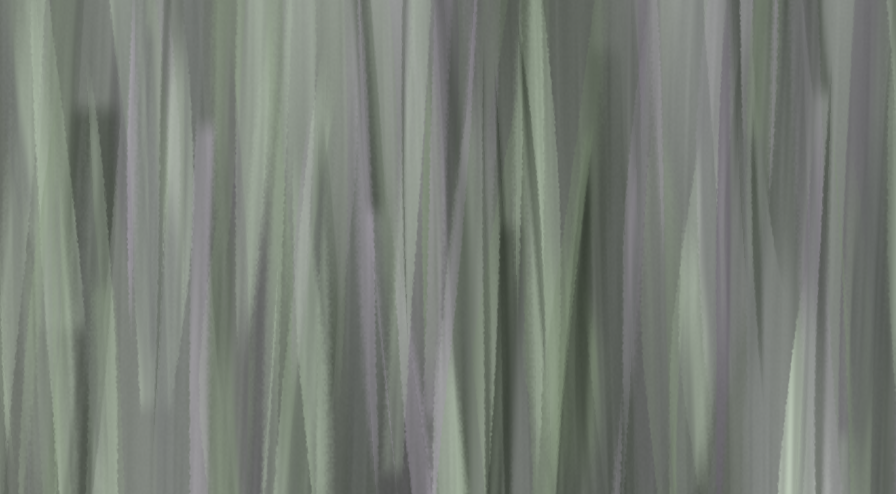
A WebGL 2 fragment shader for this background:

```glsl
#version 300 es
precision highp float;

#define STROKES 140
#define WIDE 0.075
#define THIN 0.011
#define TILT 0.13
#define ROUGHNESS 0.0016
#define BRISTLES 150.0
#define STREAK_DEPTH 0.03
#define BROAD_DEPTH 0.17
#define CONTRAST 1.14
#define MID_TONE vec3(0.480, 0.498, 0.475)

uniform vec2 u_resolution;
out vec4 outColor;

float hash(float n) {
    return fract(sin(n * 12.9898) * 43758.55);
}

float hash2(vec2 p) {
    return fract(sin(dot(p, vec2(127.1, 311.7))) * 43758.55);
}

float noise(vec2 p) {
    vec2 cell = floor(p);
    vec2 f = fract(p);
    f = f * f * (3.0 - 2.0 * f);
    float low = mix(hash2(cell), hash2(cell + vec2(1, 0)), f.x);
    float high = mix(hash2(cell + vec2(0, 1)), hash2(cell + vec2(1, 1)), f.x);
    return mix(low, high, f.y);
}

// Paint colour for a random value in 0..1
vec3 pigment(float pick) {
    vec3 moss  = vec3(0.270, 0.295, 0.260);
    vec3 stone = vec3(0.435, 0.450, 0.440);
    vec3 sage  = vec3(0.515, 0.570, 0.485);
    vec3 pale  = vec3(0.690, 0.745, 0.670);
    vec3 mauve = vec3(0.635, 0.610, 0.655);
    vec3 plum  = vec3(0.415, 0.395, 0.430);
    if (pick < 0.20) return moss;
    if (pick < 0.36) return stone;
    if (pick < 0.53) return sage;
    if (pick < 0.72) return pale;
    if (pick < 0.90) return mauve;
    return plum;
}

// Coverage (x) and sideways position (y) of one long, leaning stroke
vec2 stroke(vec2 p, float id, float aspect, float size, float grain) {
    float lean = (hash(id + 0.13) + hash(id + 0.19) - 1.0) * TILT;
    float middle = mix(-0.1, 1.1, hash(id + 0.27));
    float halfLength = mix(0.3, 0.9, hash(id + 0.41));
    float centre = fract(id * 0.618034 + 0.03 * hash(id + 0.59)) * (aspect + 0.1) - 0.05;

    float toEnd = halfLength - abs(p.y - middle);
    float bow = 0.012 * sin(p.y * 3.0 + id);
    float across = p.x - centre - lean * (p.y - middle) - bow;

    // Most strokes narrow to a point, the others fade out bluntly
    float halfWidth = size * mix(0.5, 1.5, hash(id + 0.73));
    float pointed = step(0.22, hash(id + 0.81));
    float taper = clamp(toEnd / (halfLength * 0.9), 0.0, 1.0);
    halfWidth *= mix(1.0, sqrt(taper), pointed);

    // A crisp edge on one side and a feathered one on the other
    float side = hash(id + 0.92) < 0.5 ? -1.0 : 1.0;
    float soft = across * side > 0.0 ? 0.004 + 0.55 * size : 0.005;
    float edge = halfWidth - abs(across) + (grain - 0.5) * 2.0 * ROUGHNESS;
    float body = smoothstep(-0.001, soft, edge);
    return vec2(body * smoothstep(0.0, mix(0.06, 0.2, pointed), toEnd), across);
}

void main() {
    vec2 p = gl_FragCoord.xy / u_resolution.y;
    float aspect = u_resolution.x / u_resolution.y;

    // Soft underpainting
    float wash = noise(vec2(p.x * 7.0, p.y * 0.8));
    vec3 color = mix(vec3(0.36, 0.38, 0.35), vec3(0.59, 0.61, 0.59), wash);

    // Shared grain for ragged edges
    float grain = noise(p * vec2(260.0, 190.0));

    // Strokes, from broad to narrow; bristle marks follow each lean
    for (int i = 0; i < STROKES; i++) {
        float id = float(i) + 1.0;
        float progress = float(i) / float(STROKES);
        float size = mix(WIDE, THIN, sqrt(progress));
        vec2 mark = stroke(p, id, aspect, size, grain);
        if (mark.x <= 0.0) continue;
        float streak = noise(vec2(mark.y * BRISTLES * 0.6 + id * 7.3, p.y * 1.7 + id));
        float opacity = mix(0.25, 0.65, hash(id + 0.35)) * mix(0.55, 1.15, streak);
        color = mix(color, pigment(hash(id + 0.67)), mark.x * opacity);
    }

    // Broad bands of light and shade
    float band = noise(vec2(p.x * 5.0 + 0.3 * p.y + 4.0, p.y * 0.9 + 2.0));
    color += (band - 0.5) * BROAD_DEPTH;

    // Fine streaks, faint tooth and final contrast
    float slant = p.x + 0.02 * sin(p.y * 2.0 + p.x * 5.0);
    float bristle = noise(vec2(slant * BRISTLES, p.y * 2.5));
    color += (bristle - 0.5) * STREAK_DEPTH + (grain - 0.5) * 0.012;
    color = MID_TONE + (color - MID_TONE) * CONTRAST + 0.006;
    outColor = vec4(clamp(color, 0.0, 1.0), 1.0);
}
```
